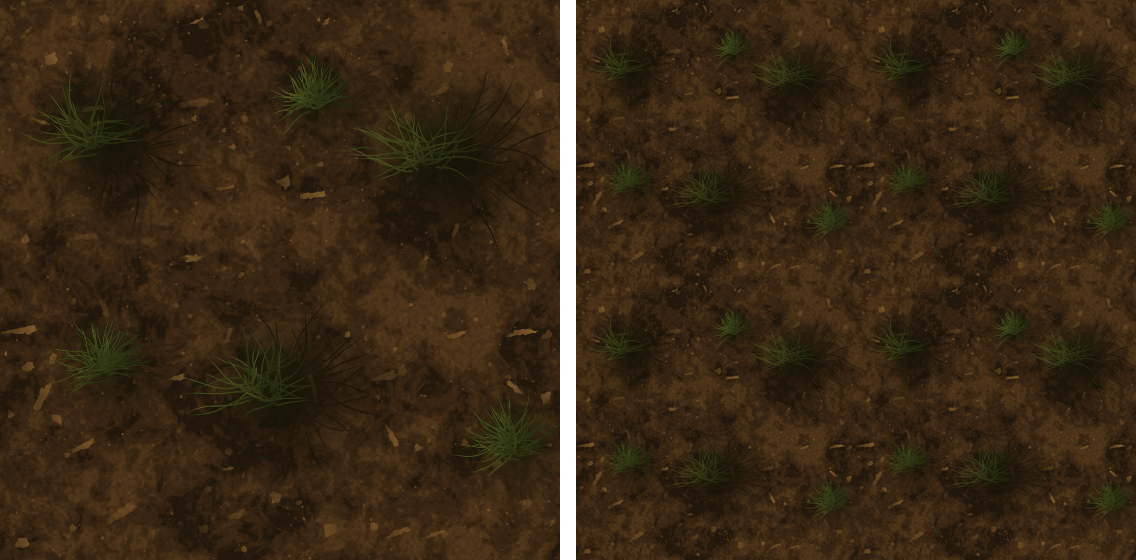
Left: one tile. Right: repeated 2 by 2.
Write a Shadertoy shader that draws this texture.

```glsl
#define SOIL_DARK vec3(0.135, 0.092, 0.045)
#define SOIL_MID vec3(0.220, 0.142, 0.070)
#define SOIL_LIGHT vec3(0.300, 0.200, 0.097)
#define STRAW vec3(0.570, 0.410, 0.200)
#define OLIVE vec3(0.215, 0.190, 0.095)
#define SHADOW vec3(0.075, 0.062, 0.022)
#define GRASS_DARK vec3(0.095, 0.125, 0.035)
#define GRASS_LIGHT vec3(0.420, 0.440, 0.165)
#define TUFT_GRID vec2(3.0, 2.0)
#define FAN 3.9
#define SOFTNESS 0.0012
#define TAU 6.28319

float hash(vec2 p) {
    return fract(sin(dot(p, vec2(127.1, 311.7))) * 43758.5);
}

vec3 hash3(vec2 p) {
    return vec3(hash(p), hash(p + 19.3), hash(p + 47.7));
}

// Value noise that wraps after a whole number of cells
float noise(vec2 uv, float cells, float seed) {
    vec2 p = uv * cells, id = floor(p), f = fract(p);
    f = f * f * (3.0 - 2.0 * f);
    vec2 a = mod(id, cells) + seed, b = mod(id + 1.0, cells) + seed;
    return mix(mix(hash(a), hash(vec2(b.x, a.y)), f.x),
               mix(hash(vec2(a.x, b.y)), hash(b), f.x), f.y);
}

float fbm(vec2 uv, float cells, float gain, float seed) {
    float sum = 0.0, total = 0.0, amp = 1.0;
    for (int i = 0; i < 5; i++) {
        sum += amp * noise(uv, cells, seed + float(i) * 7.3);
        total += amp;
        amp *= gain;
        cells *= 2.0;
    }
    return sum / total;
}

vec3 soil(vec2 uv) {
    vec2 warp = vec2(noise(uv, 24.0, 3.1), noise(uv, 24.0, 8.7)) - 0.5;
    vec2 p = uv + 0.025 * warp;
    float v = 0.4 * fbm(p, 5.0, 0.55, 1.7) + 0.6 * fbm(p, 22.0, 0.75, 5.9);
    vec3 col = mix(SOIL_DARK, SOIL_MID, smoothstep(0.37, 0.48, v));
    col = mix(col, SOIL_LIGHT, smoothstep(0.49, 0.62, v));
    return col * (0.9 + 0.2 * noise(uv, 200.0, 2.3));
}

// Scattered irregular polygons: x is cover, y is a random tone
vec2 chips(vec2 uv, float cells, float density, float size, float stretch, float seed) {
    vec2 id = floor(uv * cells), result = vec2(0.0);
    float rough = (noise(uv, 180.0, seed) - 0.5) * min(size * 0.6, 0.003);
    for (int k = 0; k < 9; k++) {
        vec2 cell = id + vec2(k % 3, k / 3) - 1.0;
        vec2 key = mod(cell, cells) + seed * 13.7;
        vec3 h = hash3(key);
        if (h.x > density) continue;
        vec3 g = hash3(key + 5.1);
        vec2 q = uv - (cell + 0.2 + 0.6 * h.yz) / cells;
        float turn = g.x < 0.5 ? 0.3 + 0.5 * (g.y - 0.5) : TAU * g.y;
        q = mat2(cos(turn), -sin(turn), sin(turn), cos(turn)) * q;
        q.x /= stretch;
        float scale = size * (0.55 + 0.7 * g.z), d = -1.0;
        for (int e = 0; e < 5; e++) {
            float r = hash(key + float(e) * 3.7);
            float a = TAU * (float(e) + 0.6 * r) / 5.0;
            d = max(d, dot(q, vec2(cos(a), sin(a))) - scale * (0.55 + 0.45 * r));
        }
        float blur = SOFTNESS * (0.5 + g.x);
        float fade = clamp(0.8 + 0.3 * q.x / scale, 0.3, 1.0);
        float cover = (1.0 - smoothstep(-blur, blur, d + rough)) * fade;
        if (cover > result.x) result = vec2(cover, hash(key + 31.0));
    }
    return result;
}

// Fan of bent blades: x is cover, y is brightness
vec2 blades(vec2 q, float seed, float radius, float width, float count, float aim) {
    vec2 result = vec2(0.0);
    if (length(q) > radius * 1.7) return result;
    for (float i = 0.0; i < count; i++) {
        vec3 h = hash3(vec2(i, seed)), g = hash3(vec2(i + 0.5, seed + 9.0));
        float a = aim + FAN * (h.x - 0.5);
        vec2 dir = vec2(cos(a), sin(a));
        vec2 r = q - radius * 0.4 * (g.xy - 0.5);
        float len = radius * (0.4 + 0.75 * h.z), t = dot(r, dir) / len;
        if (t < 0.0 || t > 1.0) continue;
        float curve = (h.y - 0.5) * 0.8 * t * t + 0.03 * sin(t * 7.0 + TAU * g.z);
        float side = abs(dot(r, vec2(-dir.y, dir.x)) - len * curve);
        float w = width * (1.1 - t);
        float m = 1.0 - smoothstep(w * 0.3, w + SOFTNESS, side);
        m *= smoothstep(0.0, 0.12, t) * (1.0 - smoothstep(0.7, 1.0, t));
        result.y = mix(result.y, (0.3 + 0.6 * t) * (0.55 + 0.6 * g.z), m);
        result.x = max(result.x, m);
    }
    return result;
}

vec3 addTuft(vec3 col, vec2 uv, float index) {
    vec2 cell = vec2(mod(index, 3.0), floor(index / 3.0));
    vec3 h = hash3(vec2(index, 4.2));
    vec2 center = (cell + 0.5 + 0.5 * (h.xy - 0.5)) / TUFT_GRID;
    vec2 q = fract(uv - center + 0.5) - 0.5;
    float sparse = mod(index, 2.0);
    float radius = mix(0.085, 0.125, sparse) * (0.9 + 0.25 * h.z);

    // Cast shadow, falling to the right
    vec2 s = (q - radius * vec2(0.35, -0.05)) / radius;
    float shade = exp(-1.6 * dot(s, s)) * mix(0.4, 0.9, sparse);
    float streak = blades(q - radius * vec2(0.4, 0.0), index + 60.0, radius * 1.25, 0.003, 40.0, 0.1).x;
    col = mix(col, SHADOW, max(shade, streak * mix(0.3, 0.75, sparse)));

    // Soft green heart, then the blades
    vec2 heart = (q - vec2(0.0, radius * 0.2)) / radius;
    col = mix(col, GRASS_DARK, exp(-4.5 * dot(heart, heart)) * mix(0.8, 0.45, sparse));
    vec2 b = blades(q, index + 20.0, radius, mix(0.0017, 0.0023, sparse), mix(80.0, 42.0, sparse), 1.8);
    float light = 1.0 - 0.7 * smoothstep(-0.3, 0.8, q.x / radius);
    vec3 green = mix(GRASS_DARK, GRASS_LIGHT, clamp(b.y * light, 0.0, 1.0));
    return mix(col, green, b.x * mix(0.9, 0.75, sparse));
}

void mainImage(out vec4 fragColor, in vec2 fragCoord) {
    vec2 uv = fragCoord / iResolution.xy;
    vec3 col = soil(uv);

    // Dark crumbs and olive flecks
    vec2 c = chips(uv, 40.0, 0.35, 0.006, 1.4, 1.0);
    col = mix(col, SOIL_DARK, c.x * 0.5 * c.y);
    c = chips(uv, 28.0, 0.25, 0.006, 1.5, 2.0);
    col = mix(col, OLIVE, c.x * 0.6 * c.y);

    // Straw: dust, specks, chips and splinters
    c = chips(uv, 90.0, 0.06, 0.0016, 1.3, 3.0);
    col = mix(col, STRAW, c.x * (0.3 + 0.6 * c.y));
    c = chips(uv, 36.0, 0.12, 0.0042, 1.4, 4.0);
    col = mix(col, STRAW, c.x * (0.15 + 0.6 * c.y * c.y));
    c = chips(uv, 13.0, 0.22, 0.0095, 1.3, 5.0);
    col = mix(col, STRAW, c.x * (0.2 + 0.55 * c.y));
    c = chips(uv, 8.0, 0.42, 0.0062, 4.5, 6.0);
    col = mix(col, STRAW, c.x * (0.25 + 0.65 * c.y));

    for (float i = 0.0; i < 6.0; i++) col = addTuft(col, uv, i);
    fragColor = vec4(col, 1.0);
}
```
